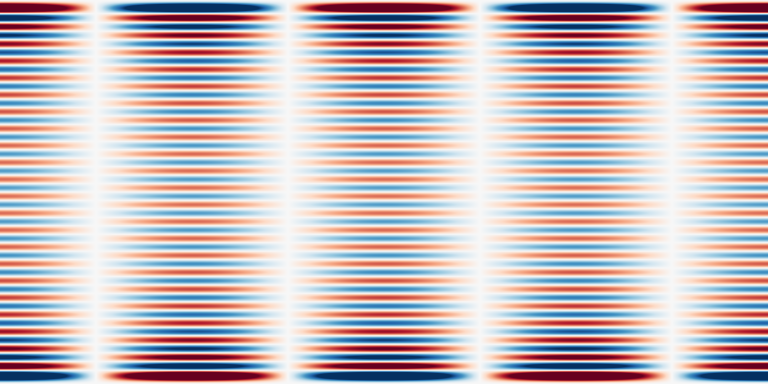
This pattern is drawn by a Shadertoy shader. Its source:

```glsl
// Spherical harmonic (degree 45, order 2) unrolled over longitude and latitude in diverging red and blue.

const float PI = 3.14159265;
const int DEGREE = 45;
const int ORDER = 2;
const float GAIN = 4.75;   // saturates the lobes near the poles

// Associated Legendre function by upward recurrence, scaled by (degree + 1/2)^order.
float legendre(int degree, int order, float theta) {
    float x = cos(theta);
    float s = sin(theta);
    float previous = 0.0;
    float current = 1.0;
    for (int k = 1; k <= order; k++) {
        current *= float(2 * k - 1) * s;
    }
    for (int n = order; n < degree; n++) {
        float next = (float(2 * n + 1) * x * current - float(n + order) * previous)
                   / float(n - order + 1);
        previous = current;
        current = next;
    }
    return current / pow(float(degree) + 0.5, float(order));
}

// Blends through six evenly spaced colours for t in 0..1.
vec3 ramp(float t, vec3 stops[6]) {
    float position = clamp(t, 0.0, 1.0) * 5.0;
    int i = min(int(position), 4);
    return mix(stops[i], stops[i + 1], position - float(i));
}

// Signed value to colour: white at zero, warm above, cool below.
vec3 divergingColor(float value) {
    vec3 white = vec3(0.969);
    vec3 warm[6] = vec3[6](white,
        vec3(0.992, 0.859, 0.780), vec3(0.957, 0.647, 0.510),
        vec3(0.839, 0.376, 0.302), vec3(0.698, 0.094, 0.169),
        vec3(0.404, 0.000, 0.122));
    vec3 cool[6] = vec3[6](white,
        vec3(0.820, 0.898, 0.941), vec3(0.573, 0.773, 0.871),
        vec3(0.263, 0.576, 0.765), vec3(0.129, 0.400, 0.675),
        vec3(0.020, 0.188, 0.380));
    return value > 0.0 ? ramp(value, warm) : ramp(-value, cool);
}

// Field strength at a canvas position in 0..1.
float harmonic(vec2 uv, int degree, int order) {
    float longitude = 2.0 * PI * uv.x;
    float colatitude = PI * (1.0 - uv.y);
    return legendre(degree, order, colatitude) * cos(float(order) * longitude);
}

void mainImage(out vec4 fragColor, in vec2 fragCoord) {
    // Average a 2 x 2 grid of samples to smooth the narrow bands.
    vec3 color = vec3(0.0);
    for (int i = 0; i < 4; i++) {
        vec2 offset = vec2(i % 2, i / 2) * 0.5 - 0.25;
        vec2 uv = (fragCoord + offset) / iResolution.xy;
        color += divergingColor(GAIN * harmonic(uv, DEGREE, ORDER));
    }
    fragColor = vec4(color * 0.25, 1.0);
}
```
